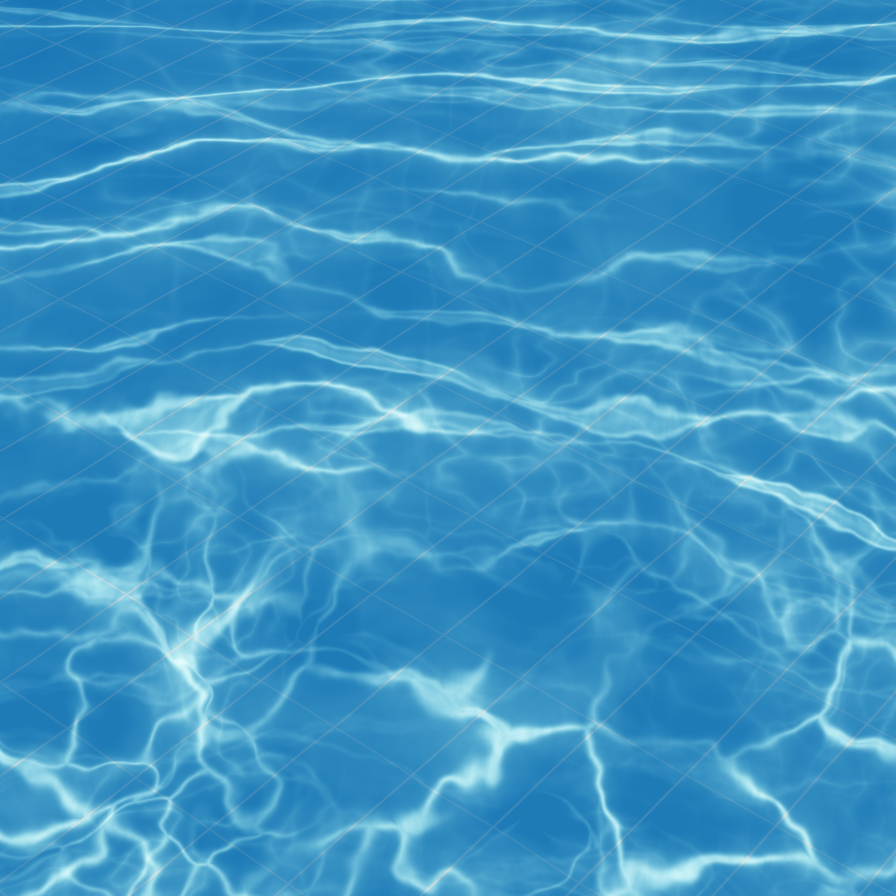
Write a WebGL 2 fragment shader that draws this texture.

```glsl
#version 300 es
precision highp float;
// Sunlit pool floor: caustic ribbons and nets over faint tile joints in perspective.
uniform vec2 u_resolution;
out vec4 outColor;

vec2 hash2(vec2 p) {
  p = vec2(dot(p, vec2(127.1, 311.7)), dot(p, vec2(269.5, 183.3)));
  return fract(sin(p) * 43758.55);
}

float gradAt(vec2 cell, vec2 corner, vec2 f) {
  return dot(hash2(cell + corner) * 2.0 - 1.0, f - corner);
}

// Gradient noise, roughly -0.7 to 0.7
float noise(vec2 p) {
  vec2 i = floor(p), f = fract(p);
  vec2 u = f * f * f * (f * (f * 6.0 - 15.0) + 10.0);
  return mix(mix(gradAt(i, vec2(0, 0), f), gradAt(i, vec2(1, 0), f), u.x),
             mix(gradAt(i, vec2(0, 1), f), gradAt(i, vec2(1, 1), f), u.x), u.y);
}

float fbm(vec2 p) {
  float sum = 0.0, amp = 0.6;
  for (int i = 0; i < 4; i++) {
    sum += amp * noise(p);
    p = mat2(1.6, 1.2, -1.2, 1.6) * p + 7.3;
    amp *= 0.5;
  }
  return sum;
}

vec2 warp(vec2 p) {
  return vec2(noise(p + 3.7), noise(p + 21.4));
}

// Gap between the two nearest cell centres: zero along cell borders
float cellBorder(vec2 p) {
  vec2 i = floor(p), f = fract(p);
  float near1 = 9.0, near2 = 9.0;
  for (int y = -1; y <= 1; y++)
    for (int x = -1; x <= 1; x++) {
      vec2 o = vec2(x, y);
      float d = length(o + hash2(i + o) - f);
      near2 = min(near2, max(near1, d));
      near1 = min(near1, d);
    }
  return near2 - near1;
}

// A folded sheet of light: bright rims, lit inside, with a soft halo
float ribbon(float d, float halfWidth, float soft) {
  float r = (d - halfWidth) / soft;
  float fill = 1.0 - smoothstep(halfWidth - soft, halfWidth + soft, d);
  return 0.5 * exp(-r * r) + 0.22 * fill + 0.2 * exp(-d / (soft * 3.2));
}

// Thin wandering threads along the zero contours of warped noise
float threads(vec2 q, float width) {
  return exp(-abs(noise(q + 0.7 * warp(q * 0.8) + 0.2 * warp(q * 2.7))) / width);
}

// Long crests, crowded toward the far edge
float crests(vec2 p, float depth) {
  float bent = depth - 0.36 * (p.x - 0.35) * (p.x - 0.35) * smoothstep(0.05, 0.6, depth);
  vec2 q = vec2((p.x - 0.4) * (1.5 + 2.2 * depth), 5.0 * bent + 1.2 * log(bent + 0.1));
  float light = 0.0;
  for (int i = 0; i < 3; i++) {
    float k = float(i);
    vec2 s = q + k * vec2(17.3, 9.37);
    float phase = s.y + 0.9 * noise(s * vec2(1.1, 0.6)) + 0.25 * noise(s * vec2(3.0, 1.7))
                + 0.09 * noise(s * vec2(8.0, 4.0)) + 0.04 * noise(s * vec2(19.0, 9.0));
    float d = abs(fract(phase) - 0.5);
    float halfWidth = 0.3 * max(0.0, noise(s * vec2(2.3, 0.9) + 31.0));
    float strength = smoothstep(-0.35, 0.35, noise(s * vec2(1.6, 0.9) + 53.0));
    light += (1.0 - 0.25 * k) * strength * ribbon(d, halfWidth, 0.028);
  }
  // Stray filaments, denser to the right
  float patchy = smoothstep(-0.2, 0.35, noise(q * 0.8 + 80.0) + 0.3 * (p.x - 0.4));
  return light + patchy * (0.22 * threads(q * vec2(2.0, 1.5), 0.04)
                         + 0.2 * threads(q * vec2(4.0, 3.0) + 33.0, 0.07));
}

// Rounded net of light on the near floor
float nets(vec2 p) {
  vec2 q = p * vec2(5.6, 6.0);
  q += 0.6 * warp(q * 0.8) + 0.22 * warp(q * 2.3) + 0.08 * warp(q * 6.0);
  float strength = smoothstep(-0.4, 0.3, noise(q * 0.8 + 12.0));
  float halfWidth = 0.14 * max(0.0, noise(q * 1.3 + 40.0));
  float light = strength * ribbon(cellBorder(q), halfWidth, 0.065);
  vec2 fine = q * 1.9 + 0.5 * warp(q * 1.5 + 60.0);
  float patchy = smoothstep(-0.2, 0.3, noise(q * 0.5 + 90.0));
  return light + patchy * (0.6 * ribbon(cellBorder(fine), 0.0, 0.085) + 0.2 * threads(q * 2.2, 0.07));
}

// Joints converging on a vanishing point
float joints(vec2 p, vec2 vanish, float spacing, float offset) {
  float k = ((p.x - vanish.x) / (vanish.y - p.y) - offset) / spacing;
  float d = abs(fract(k + 0.5) - 0.5) * spacing * (vanish.y - p.y) * 0.75;
  float r = d / max(0.0014, 0.7 / u_resolution.y);
  return exp(-r * r);
}

void main() {
  vec2 p = gl_FragCoord.xy / u_resolution;
  float depth = 1.0 - p.y;

  // Light: crests far away, nets up close, and a cloudy haze
  float nearness = smoothstep(0.5, 0.8, depth + 0.12 * noise(p * 4.0));
  float light = crests(p, depth) * mix(0.92, 0.15, nearness) + nets(p) * mix(0.06, 0.95, nearness);
  float haze = fbm(p * vec2(5.0, 7.0) + 0.5 * warp(p * 6.0));
  // Streaks break up the lit parts, and the brightest flare
  light *= 1.0 + 0.9 * fbm(p * vec2(34.0, 20.0) + 1.2 * warp(p * 12.0));
  light += 0.4 * light * light - 0.035 + mix(0.15, 0.28, nearness) * haze;
  light = max(light, -0.05);

  // Water brightens toward pale cyan
  vec3 water = mix(vec3(0.16, 0.52, 0.735), vec3(0.14, 0.5, 0.73), smoothstep(0.5, 1.0, p.y - 0.4 * p.x));
  vec3 color = 1.0 - (1.0 - water) * exp(-vec3(1.0, 1.58, 1.5) * light);

  // Tile joints, warmer where the light is strong
  vec2 bent = p + 0.003 * warp(p * 9.0);
  float joint = max(joints(bent, vec2(2.65, 2.07), 0.0787, -1.132),
                    0.75 * joints(bent, vec2(-2.6, 2.07), 0.16, 1.58));
  float lit = clamp(light * 1.6, 0.0, 1.0);
  vec3 grout = mix(vec3(0.5, 0.64, 0.73), vec3(0.92, 0.88, 0.85), lit);
  color = mix(color, grout, joint * (0.35 + 0.3 * lit));

  outColor = vec4(color, 1.0);
}
```
